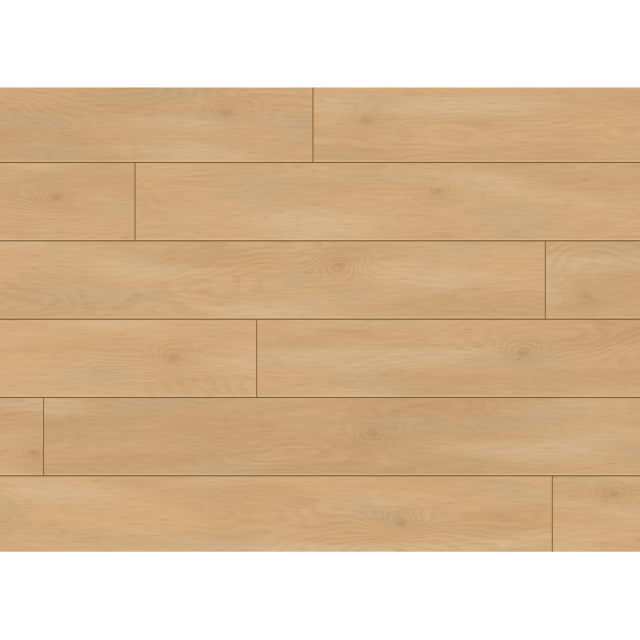
A WebGL 2 fragment shader for this texture:

```glsl
#version 300 es
precision highp float;
// Six rows of pale oak floor planks with staggered joints, on a white ground.
uniform vec2 u_resolution;
out vec4 fragColor;

const vec3 WHITE = vec3(1.0);
const vec3 HONEY = vec3(0.82, 0.67, 0.495);
const vec3 TAN = vec3(0.79, 0.64, 0.465);
const vec3 PALE = vec3(0.835, 0.71, 0.56);
const vec3 GREY = vec3(0.78, 0.66, 0.51);
const vec3 GRAIN = vec3(0.67, 0.52, 0.35);
const vec3 SEAM = vec3(0.47, 0.35, 0.19);

const float FLOOR_BOTTOM = 0.138;
const float FLOOR_TOP = 0.8633;
const float FIRST_SEAM = 0.2565;
const float ROW_HEIGHT = 0.1224;
const float SEAM_HALF_WIDTH = 0.0009;
// Joint position in each row, from the bottom up.
const float JOINTS[6] = float[6](0.863, 0.068, 0.401, 0.852, 0.211, 0.489);

uint scramble(uint n) {
  n = (n ^ (n >> 16)) * 0x7feb352du;
  n = (n ^ (n >> 15)) * 0x846ca68bu;
  return n ^ (n >> 16);
}

float hash(vec2 cell) {
  uvec2 c = uvec2(ivec2(cell));
  return float(scramble(c.x + scramble(c.y)) >> 8) / 16777216.0;
}

float corner(vec2 cell, vec2 offset) {
  float angle = 6.2832 * hash(cell);
  return dot(vec2(cos(angle), sin(angle)), offset);
}

float gradientNoise(vec2 p) {
  vec2 i = floor(p), f = p - i;
  vec2 w = f * f * f * (f * (f * 6.0 - 15.0) + 10.0);
  vec2 e = vec2(0.0, 1.0);
  return mix(mix(corner(i, f), corner(i + e.yx, f - e.yx), w.x),
             mix(corner(i + e.xy, f - e.xy), corner(i + e.yy, f - e.yy), w.x), w.y);
}

float fbm(vec2 p) {
  float sum = 0.0, amplitude = 1.0;
  for (int i = 0; i < 3; i++) {
    sum += amplitude * gradientNoise(p);
    p = p * 2.03 + 17.0;
    amplitude *= 0.5;
  }
  return sum;
}

// Antialiased coverage of a line from the distance to its centre.
float stroke(float dist, float halfWidth, float px) {
  return 1.0 - smoothstep(halfWidth - 0.6 * px, halfWidth + 0.6 * px, abs(dist));
}

// Wood of one plank: p is measured from its row centre, knot is its knot centre.
vec3 wood(vec2 p, vec2 knot, float id) {
  vec2 q = p + vec2(id * 7.31, id * 3.17);
  vec2 toKnot = (p - knot) * vec2(1.0, 1.7);
  float knotDist = length(toKnot);
  float swirl = exp(-knotDist * knotDist * 900.0);

  // Soft tonal drift along the plank.
  float drift = fbm(q * vec2(3.0, 17.0));
  vec3 color = mix(HONEY, TAN, smoothstep(-0.3, 0.5, drift + 0.5 * (hash(vec2(id, 4.0)) - 0.5)));
  color = mix(color, PALE, 0.8 * smoothstep(0.0, 0.5, gradientNoise(q * vec2(3.5, 22.0) + 40.0)));
  color = mix(color, GREY, 0.7 * smoothstep(0.05, 0.5, gradientNoise(q * vec2(5.0, 28.0) + 80.0)));

  // Growth rings: contours of a stretched field bent around the knot.
  float field = gradientNoise(q * vec2(2.6, 10.0)) + 0.10 * fbm(q * vec2(9.0, 30.0)) + 0.4 * swirl;
  float phase = fract(field * 13.0 + p.y * 25.0);
  float ring = smoothstep(0.1, 0.8, phase) * (1.0 - smoothstep(0.8, 1.0, phase));
  float figure = smoothstep(-0.25, 0.45, gradientNoise(q * vec2(2.2, 8.0) + 23.0));
  color = mix(color, GRAIN, ring * (0.05 + 0.17 * figure + 0.10 * swirl));

  // Fine fibres and short dark pores.
  float fibre = gradientNoise(q * vec2(16.0, 230.0)) + 0.6 * gradientNoise(q * vec2(45.0, 400.0));
  color *= 1.0 + 0.030 * fibre;
  float pore = smoothstep(0.22, 0.6, gradientNoise(q * vec2(38.0, 300.0) + 9.0));
  color = mix(color, GRAIN, 0.22 * pore);

  // Knot with a small dark heart.
  float heart = exp(-knotDist * knotDist * 16000.0) * (0.7 + 0.5 * fibre);
  return mix(color, GRAIN, clamp(0.5 * heart + 0.14 * swirl, 0.0, 0.7));
}

void main() {
  vec2 uv = gl_FragCoord.xy / u_resolution;
  float px = 1.0 / u_resolution.y;

  // Row and plank under this point.
  float rowCoord = (uv.y - FIRST_SEAM) / ROW_HEIGHT + 1.0;
  float row = clamp(floor(rowCoord), 0.0, 5.0);
  float joint = JOINTS[int(row)];
  float side = step(joint, uv.x);
  float id = row * 2.0 + side + 1.0;
  vec2 span = mix(vec2(0.0, joint), vec2(joint, 1.0), side);

  vec2 local = vec2(uv.x, (rowCoord - row - 0.5) * ROW_HEIGHT);
  vec2 knot = vec2(mix(span.x, span.y, 0.15 + 0.7 * hash(vec2(id, 1.0))),
                   (hash(vec2(id, 2.0)) - 0.5) * 0.6 * ROW_HEIGHT);
  vec3 color = wood(local, knot, id);
  color *= 0.985 + 0.03 * hash(vec2(id, 3.0));

  // Seams between rows, each with a lit bevel above, and the end joints.
  float nearest = clamp(floor(rowCoord + 0.5), 1.0, 5.0);
  float seamDist = (rowCoord - nearest) * ROW_HEIGHT;
  color = mix(color, PALE * 1.08, 0.45 * stroke(seamDist - 0.0024, SEAM_HALF_WIDTH, px));
  color = mix(color, SEAM, 0.9 * stroke(seamDist, SEAM_HALF_WIDTH, px));
  color = mix(color, SEAM, 0.75 * stroke(uv.x - joint, SEAM_HALF_WIDTH, px));

  // White ground above and below the floor.
  float halfHeight = 0.5 * (FLOOR_TOP - FLOOR_BOTTOM);
  float inside = stroke(uv.y - FLOOR_BOTTOM - halfHeight, halfHeight, px);
  fragColor = vec4(mix(WHITE, color, inside), 1.0);
}
```
